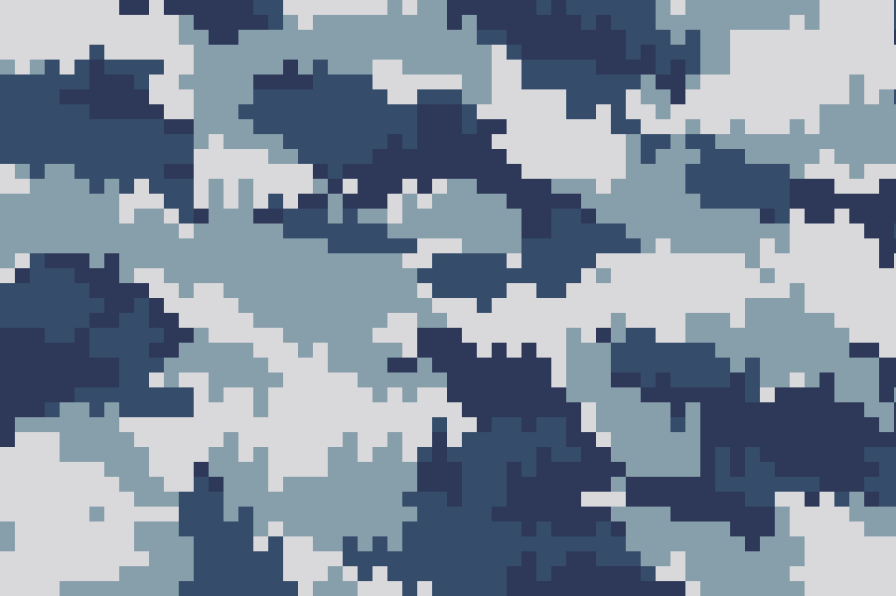
Give the GLSL for this pattern, as a Shadertoy shader.

```glsl
// Digital camouflage: a grid of square cells in four flat blue-grey tones.
// Sheared, stretched gradient noise parts dark bands from light ones, and two
// further noise layers split each band in two. Column jitter makes the teeth.

#define ROWS 40.0          // cells over the canvas height
#define SLOPE 0.30         // fall of the bands towards the right
#define WARP 4.0           // bending of the bands, in cells
#define TEETH 2.6          // column jitter, in cells
#define DETAIL 0.42        // strength of the finer octave
#define DARK_LEVEL 0.05    // higher gives fewer dark bands
#define NAVY_LEVEL -0.01   // higher gives less navy in the dark bands
#define WHITE_LEVEL 0.02   // higher gives less white in the light bands

const vec3 NAVY  = vec3(0.18, 0.22, 0.35);
const vec3 BLUE  = vec3(0.21, 0.30, 0.42);
const vec3 GREY  = vec3(0.53, 0.62, 0.67);
const vec3 WHITE = vec3(0.85, 0.85, 0.86);

float hash(vec2 p) {
    vec3 q = fract(p.xyx * vec3(0.1031, 0.1030, 0.0973));
    q += dot(q, q.yzx + 33.33);
    return fract((q.x + q.y) * q.z);
}

// Dot product of a random unit gradient with the offset from its lattice point
float slopeAt(vec2 lattice, vec2 offset) {
    float angle = 6.2832 * hash(lattice);
    return dot(vec2(cos(angle), sin(angle)), offset);
}

float gradientNoise(vec2 p) {
    vec2 i = floor(p), f = fract(p);
    vec2 u = f * f * f * (f * (f * 6.0 - 15.0) + 10.0);
    vec2 e = vec2(1.0, 0.0);
    return mix(mix(slopeAt(i, f), slopeAt(i + e, f - e), u.x),
               mix(slopeAt(i + e.yx, f - e.yx), slopeAt(i + 1.0, f - 1.0), u.x), u.y);
}

// Slanted streaks of the given size in cells, with ragged column ends
float streaks(vec2 cell, vec2 size, float seed) {
    vec2 shift = vec2(seed * 17.3, seed * 41.7);
    float bend = WARP * gradientNoise(cell / 19.0 + shift);
    float tooth = TEETH * gradientNoise(cell * vec2(0.77, 0.23) + shift.yx + 0.37);
    vec2 p = vec2(cell.x, cell.y + SLOPE * cell.x + bend + tooth) / size + shift;
    return gradientNoise(p) + DETAIL * gradientNoise(2.1 * p + 9.4);
}

// Flat tone of one cell
vec3 camouflage(vec2 cell) {
    if (streaks(cell, vec2(16.0, 6.6), 1.0) > DARK_LEVEL)
        return streaks(cell, vec2(14.0, 6.0), 2.0) > NAVY_LEVEL ? NAVY : BLUE;
    return streaks(cell, vec2(13.0, 6.0), 3.0) > WHITE_LEVEL ? WHITE : GREY;
}

void mainImage(out vec4 fragColor, in vec2 fragCoord) {
    float pixel = ROWS / iResolution.y;
    vec2 p = fragCoord * pixel;

    // Box filter: blend the cells that this pixel overlaps
    vec2 low = floor(p - 0.5 * pixel);
    vec2 high = floor(p + 0.5 * pixel);
    vec2 cover = clamp((p + 0.5 * pixel - high) / pixel, 0.0, 1.0);
    vec3 bottom = mix(camouflage(low), camouflage(vec2(high.x, low.y)), cover.x);
    vec3 top = mix(camouflage(vec2(low.x, high.y)), camouflage(high), cover.x);

    fragColor = vec4(mix(bottom, top, cover.y), 1.0);
}
```
